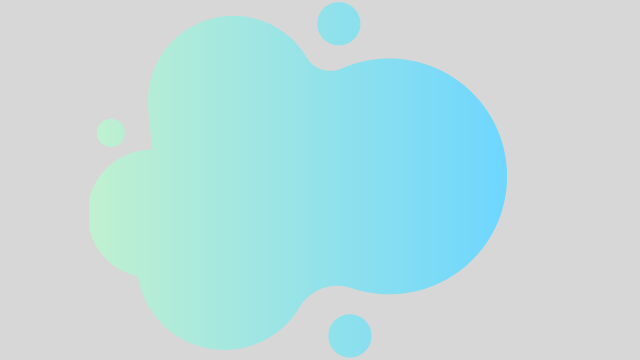
Write a Shadertoy shader that draws this background.

```glsl
#define BACKDROP vec3(0.843)
#define MINT vec3(0.755, 0.943, 0.815)
#define SKY vec3(0.43, 0.84, 1.0)
#define LEFT_EDGE 0.248
#define RIGHT_EDGE 1.407
#define UPPER_FILLET 0.0775
#define LOWER_FILLET 0.1225

// Lobes and droplets: centre in xy, radius in z, canvas height = 1
const vec3 upperLobe = vec3(0.648, 0.719, 0.237);
const vec3 lowerLobe = vec3(0.623, 0.271, 0.243);
const vec3 rightLobe = vec3(1.081, 0.510, 0.3275);
const vec3 leftLobe = vec3(0.421, 0.406, 0.178);
const vec2 upperTail = vec2(0.657, 0.618);
const vec3 droplets[3] = vec3[](
    vec3(0.941, 0.934, 0.060),
    vec3(0.972, 0.067, 0.060),
    vec3(0.308, 0.631, 0.039));

float circle(vec2 p, vec3 c) {
    return length(p - c.xy) - c.z;
}

float capsule(vec2 p, vec2 a, vec2 b, float radius) {
    vec2 ab = b - a;
    float t = clamp(dot(p - a, ab) / dot(ab, ab), 0.0, 1.0);
    return length(p - a - t * ab) - radius;
}

// Signed distance to the line a-b, positive on its right
float rightOf(vec2 p, vec2 a, vec2 b) {
    vec2 d = normalize(b - a);
    return dot(p - a, vec2(d.y, -d.x));
}

// Neck between two circles, hollowed by an arc tangent to both;
// side is +1 for the left of a-b and -1 for the right
float neck(vec2 p, vec3 a, vec3 b, float radius, float side) {
    float span = distance(a.xy, b.xy);
    vec2 along = (b.xy - a.xy) / span;
    float ra = a.z + radius;
    float rb = b.z + radius;
    float x = (span * span + ra * ra - rb * rb) / (2.0 * span);
    float h = sqrt(max(ra * ra - x * x, 0.0));
    vec2 hollow = a.xy + x * along + side * h * vec2(-along.y, along.x);

    float wedge = max(side * rightOf(p, a.xy, b.xy),
                  max(side * rightOf(p, b.xy, hollow),
                      side * rightOf(p, hollow, a.xy)));
    return max(wedge, -circle(p, vec3(hollow, radius)));
}

float blob(vec2 p) {
    float d = capsule(p, upperLobe.xy, upperTail, upperLobe.z);
    d = min(d, circle(p, lowerLobe));
    d = min(d, circle(p, rightLobe));
    d = min(d, max(circle(p, leftLobe), LEFT_EDGE - p.x));
    d = min(d, neck(p, upperLobe, rightLobe, UPPER_FILLET, 1.0));
    return min(d, neck(p, lowerLobe, rightLobe, LOWER_FILLET, -1.0));
}

void mainImage(out vec4 fragColor, in vec2 fragCoord) {
    // Height units, kept centred on a 16:9 frame
    vec2 p = fragCoord / iResolution.y;
    p.x += 0.5 * (16.0 / 9.0 - iResolution.x / iResolution.y);

    float d = blob(p);
    for (int i = 0; i < 3; i++) {
        d = min(d, circle(p, droplets[i]));
    }

    // Horizontal gradient inside the smoothed outline
    float t = clamp((p.x - LEFT_EDGE) / (RIGHT_EDGE - LEFT_EDGE), 0.0, 1.0);
    float coverage = clamp(0.5 - d * iResolution.y, 0.0, 1.0);
    fragColor = vec4(mix(BACKDROP, mix(MINT, SKY, t), coverage), 1.0);
}
```
